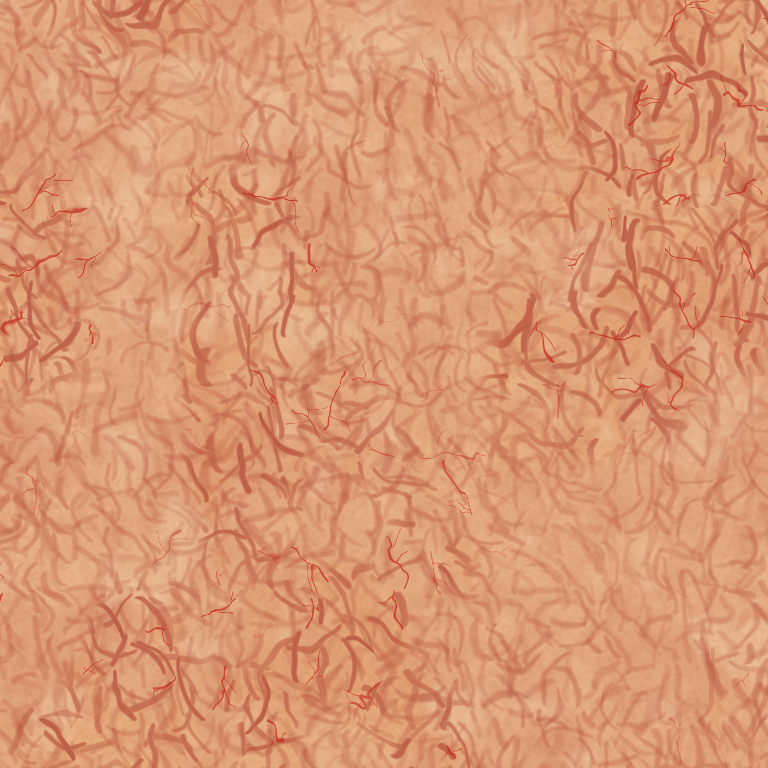
A Shadertoy shader for this texture:

```glsl
// Flesh-toned skin threaded with blood vessels: mottled base colour, faint
// and strong bent strokes scattered on jittered grids along a flow field,
// and thin red branching capillaries gathered in the same clusters.

#define FAINT_CELLS 23.0
#define STRONG_CELLS 18.0
#define CAPILLARY_CELLS 13.0
#define VEIN_HALF_WIDTH 0.0039
#define FAINT_OPACITY 0.42
#define STRONG_OPACITY 0.85
#define CAPILLARY_OPACITY 0.75
#define MOTTLE 0.17
#define GRAIN 0.060

const vec3 SKIN = vec3(0.888, 0.664, 0.503);
const vec3 PALE = vec3(0.930, 0.780, 0.640);
const vec3 OCHRE = vec3(0.890, 0.620, 0.390);
const vec3 FLUSH = vec3(0.830, 0.530, 0.400);
const vec3 VEIN = vec3(0.715, 0.315, 0.235);
const vec3 BLOOD = vec3(0.770, 0.160, 0.110);

vec4 hash4(vec2 p) {
    vec4 h = fract(p.xyxy * vec4(0.1031, 0.1030, 0.0973, 0.1099));
    h += dot(h, h.wzxy + 33.33);
    return fract((h.xxyz + h.yzzw) * h.zywx);
}

float noise(vec2 p) {
    vec2 i = floor(p), f = fract(p);
    f = f * f * (3.0 - 2.0 * f);
    float low = mix(hash4(i).x, hash4(i + vec2(1, 0)).x, f.x);
    float high = mix(hash4(i + vec2(0, 1)).x, hash4(i + vec2(1, 1)).x, f.x);
    return mix(low, high, f.y);
}

float fbm(vec2 p) {
    float sum = 0.0, amp = 0.5;
    for (int i = 0; i < 4; i++) {
        sum += amp * noise(p);
        p = mat2(1.6, 1.2, -1.2, 1.6) * p + 17.3;
        amp *= 0.5;
    }
    return sum / 0.9375;
}

vec2 warp(vec2 p, float freq, float amount) {
    return p + amount * (vec2(noise(p * freq), noise(p * freq + 41.7)) - 0.5);
}

vec2 turn(vec2 p, float a) {
    float c = cos(a), s = sin(a);
    return vec2(c * p.x + s * p.y, c * p.y - s * p.x);
}

// Where vessels come to the surface, 0 to 1
float cluster(vec2 p) {
    return smoothstep(0.38, 0.64, noise(p * 7.5 + 3.7) * 0.75 + noise(p * 15.0 + 9.1) * 0.25);
}

// Bent strokes, one per cell, mostly upright with some lying across
float strokes(vec2 p, float cells, float blur, float seed) {
    vec2 g = p * cells, base = floor(g);
    float ink = 0.0;
    for (int y = -1; y <= 1; y++)
    for (int x = -1; x <= 1; x++) {
        vec2 id = base + vec2(x, y);
        vec4 r = hash4(id + seed), s = hash4(id + seed + 57.0);
        float angle = 1.57 + 2.2 * (noise(id / cells * 6.0 + 20.0) - 0.5) + 0.6 * (s.x - 0.5);
        angle += 1.4 * step(0.76, s.y);
        vec2 q = turn(g - id - 0.2 - 0.6 * r.xy, angle);
        q.y += 1.4 * (r.w - 0.5) * q.x * q.x;
        float d = length(vec2(max(abs(q.x) - mix(0.22, 0.75, r.z), 0.0), q.y)) / cells;
        float w = VEIN_HALF_WIDTH * mix(0.65, 1.1, s.z);
        ink = max(ink, (1.0 - smoothstep(w - blur, w + blur, d)) * mix(0.4, 1.0, s.w));
    }
    return ink;
}

float segment(vec2 p, vec2 a, vec2 b) {
    vec2 ab = b - a;
    return length(p - a - ab * clamp(dot(p - a, ab) / dot(ab, ab), 0.0, 1.0));
}

// Small trees: a jagged trunk with side twigs
float capillaries(vec2 p) {
    vec2 g = warp(warp(p, 40.0, 0.018), 110.0, 0.007) * CAPILLARY_CELLS, base = floor(g);
    float ink = 0.0;
    for (int y = -1; y <= 1; y++)
    for (int x = -1; x <= 1; x++) {
        vec2 id = base + vec2(x, y);
        vec4 r = hash4(id + 131.0);
        vec2 q = turn(g - id - 0.2 - 0.6 * r.xy, 6.283 * r.z);
        float size = mix(0.15, 0.50, r.w);
        float d = segment(q, vec2(-size, 0), vec2(size, 0));
        for (int k = 0; k < 2; k++) {
            vec4 t = hash4(id + 211.0 + 19.0 * float(k));
            vec2 root = vec2(size * (1.6 * t.x - 0.8), 0);
            vec2 twig = size * vec2(0.45, (t.y < 0.5 ? -1.0 : 1.0) * mix(0.4, 0.9, t.z));
            d = min(d, segment(q, root, root + twig) + 0.006);
        }
        float shown = step(0.25, hash4(id + 307.0).x) * (0.08 + 0.92 * cluster(id / CAPILLARY_CELLS));
        ink = max(ink, shown * (1.0 - smoothstep(0.0002, 0.0018, d / CAPILLARY_CELLS)));
    }
    return ink;
}

void mainImage(out vec4 fragColor, in vec2 fragCoord) {
    vec2 uv = fragCoord / iResolution.y;
    float gather = cluster(uv);

    // Mottled skin with ochre, flushed and pale areas
    float grain = 0.6 * noise(uv * 260.0) + 0.4 * noise(uv * 120.0 + 5.0) - 0.5;
    vec3 color = SKIN * (1.0 + MOTTLE * (fbm(uv * 32.0) - 0.5) * vec3(0.4, 1.0, 1.1));
    color = mix(color, FLUSH, 0.32 * smoothstep(0.42, 0.75, fbm(uv * 7.0 + 70.0)));
    color = mix(color, OCHRE, 0.30 * gather * smoothstep(0.35, 0.65, fbm(uv * 18.0 + 30.0)));
    color = mix(color, PALE, 0.50 * smoothstep(0.58, 0.78, fbm(uv * 12.0 + 50.0)));
    color += GRAIN * grain * vec3(0.5, 1.0, 1.0);

    // Deep blurred vessels everywhere, sharper ones in the clusters
    vec2 bent = warp(warp(uv, 16.0, 0.020), 50.0, 0.008);
    float faint = 0.0, strong = 0.0;
    for (int i = 0; i < 3; i++) {
        float layer = float(i);
        float ink = strokes(bent + 0.37 * layer, FAINT_CELLS, 0.0024, 400.0 + 83.0 * layer);
        faint = 1.0 - (1.0 - faint) * (1.0 - FAINT_OPACITY * ink);
        if (i < 2) strong = max(strong, strokes(bent + 0.21 * layer, STRONG_CELLS, 0.0016, 700.0 + 91.0 * layer));
    }
    faint *= mix(0.55, 1.15, noise(uv * 8.0 + 12.0));
    color = mix(color, VEIN, faint);
    color = mix(color, VEIN, STRONG_OPACITY * strong * mix(0.08, 1.0, gather) * (1.0 - 0.4 * faint));

    color = mix(color, BLOOD, CAPILLARY_OPACITY * capillaries(uv));
    fragColor = vec4(clamp(color, 0.0, 1.0), 1.0);
}
```
